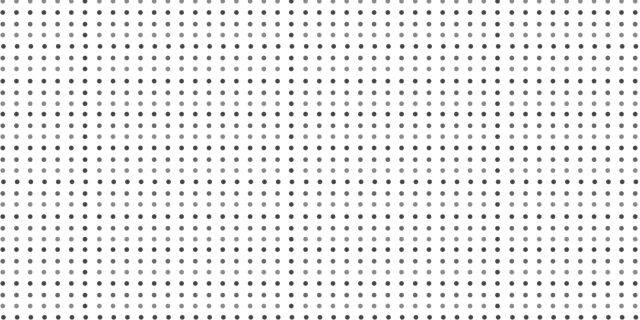
This pattern is drawn by a Shadertoy shader. Its source:

```glsl
// Lengths are fractions of the canvas height
const vec2 DOT_PITCH = vec2(0.04284, 0.03528);
const float TILE_WIDTH = 0.6445;       // 15 columns plus a slightly wider seam
const float TILE_COLUMNS = 15.0;
const float ROWS_PER_GROUP = 3.0;
const float GROUPS_PER_TILE = 4.0;
const vec2 TILE_ORIGIN = vec2(-0.3555, 0.0214);
const float DOT_RADIUS = 0.0072;

// Small misregistrations that recur in every tile
const float MIDDLE_ROW_DROP = 0.0012;
const float LATE_GROUP_DROP = 0.0028;
const float DARK_ROW_SLIP = 0.0021;

const vec3 PAPER = vec3(1.0);
const float DARK_INK = 0.28;
const float INK_STEP = 0.13;           // each row in a group is this much lighter

float isIndex(float value, float index) {
    return 1.0 - step(0.5, abs(value - index));
}

void mainImage(out vec4 fragColor, in vec2 fragCoord) {
    float pixel = 1.0 / iResolution.y;
    vec2 p = fragCoord * pixel;
    p.y = 1.0 - p.y;
    p -= TILE_ORIGIN;

    // Column within the tile; the last one also owns the seam
    float tileX = mod(p.x, TILE_WIDTH);
    float column = min(floor(tileX / DOT_PITCH.x), TILE_COLUMNS - 1.0);

    // Row within its group, and group within the tile
    float rowIndex = floor(p.y / DOT_PITCH.y);
    float row = mod(rowIndex, ROWS_PER_GROUP);
    float group = mod(floor((rowIndex + 0.5) / ROWS_PER_GROUP), GROUPS_PER_TILE);

    // Dot centre with its registration offsets
    vec2 center = (vec2(column, rowIndex) + 0.5) * DOT_PITCH;
    center.x += DARK_ROW_SLIP * isIndex(row, 0.0) * isIndex(group, 1.0);
    center.y += MIDDLE_ROW_DROP * isIndex(row, 1.0);
    center.y += LATE_GROUP_DROP * isIndex(group, 2.0);

    // Rows fade from dark to light; the last column stays dark
    float isDarkColumn = isIndex(column, TILE_COLUMNS - 1.0);
    float ink = DARK_INK + INK_STEP * row * (1.0 - isDarkColumn);

    float edge = length(vec2(tileX, p.y) - center) - DOT_RADIUS;
    float coverage = 1.0 - smoothstep(-0.8 * pixel, 0.8 * pixel, edge);
    fragColor = vec4(mix(PAPER, vec3(ink), coverage), 1.0);
}
```
